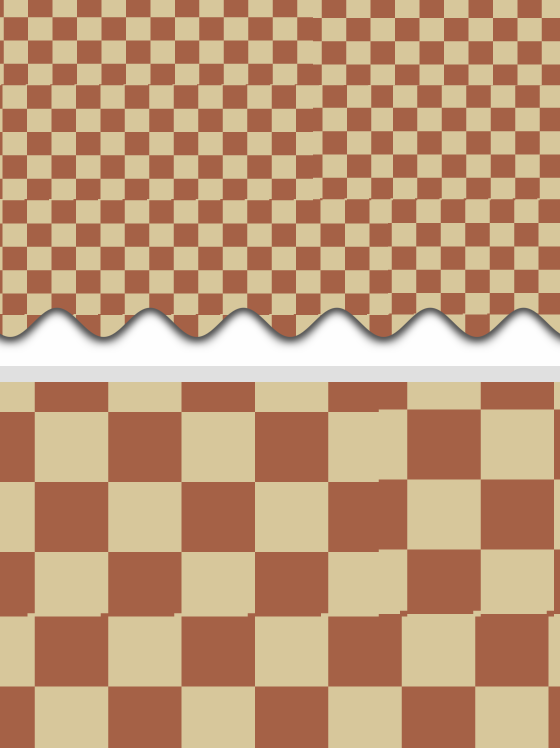
Top, the full canvas; bottom, a detail of the centre.
This pattern is drawn by a Shadertoy shader. Its source:

```glsl
// Two-tone checkered cloth with slightly misaligned patches and a scalloped, shadowed hem.

// Lengths are in check widths, measured from the top left corner.
const float CHECKS_ACROSS = 22.89;
const float CHECK_HEIGHT = 0.954;
const float ROWS_PER_PATCH = 5.0;
const float PATCH_HEIGHT = 4.695;      // a little short of five rows, so the last is clipped
const float PATCH_TOP = -1.207;
const vec2 SEAMS = vec2(12.79, 15.86); // vertical joins between patches
const float SLIVER_HEIGHT = 0.045;     // thin overlap at the foot of each patch
const float SLIVER_SHIFT = 0.1;

const float WAVES_ACROSS = 6.0;
const float WAVE_CREST = 2.325;
const float HEM_LEVEL = 13.175;
const float HEM_AMPLITUDE = 0.596;
const float SHADOW_WIDTH = 0.28;
const float SHADOW_STRENGTH = 0.64;

const vec3 CREAM = vec3(0.843, 0.780, 0.608);
const vec3 RUST = vec3(0.647, 0.380, 0.275);
const vec3 PAPER = vec3(0.996);

const float TAU = 6.28318;
const int SAMPLES = 4;

// Misalignment of each patch: left, middle and right, from top to bottom
const vec2 PATCH_SHIFT[9] = vec2[9](
    vec2(0.149, 0.0), vec2(0.149, 0.03), vec2(0.149, 0.03),
    vec2(0.104, 0.0), vec2(0.179, -0.036), vec2(0.06, -0.036),
    vec2(0.104, 0.0), vec2(0.104, 0.0), vec2(0.015, -0.02));

// 1 on rust checks, 0 on cream ones
float checker(vec2 p) {
    int band = int(clamp(floor((p.y - PATCH_TOP) / PATCH_HEIGHT), 0.0, 2.0));
    int side = int(step(SEAMS.x, p.x) + step(SEAMS.y, p.x));
    p -= PATCH_SHIFT[band * 3 + side];

    float y = (p.y - PATCH_TOP) / PATCH_HEIGHT;
    float inPatch = fract(y) * PATCH_HEIGHT;
    p.x += SLIVER_SHIFT * step(PATCH_HEIGHT - SLIVER_HEIGHT, inPatch);

    float row = floor(y) * ROWS_PER_PATCH + floor(inPatch / CHECK_HEIGHT);
    return 1.0 - mod(row + floor(p.x), 2.0);
}

// Approximate signed distance to the wavy hem, positive below it
float hemDistance(vec2 p) {
    float frequency = TAU * WAVES_ACROSS / CHECKS_ACROSS;
    float phase = (p.x - WAVE_CREST) * frequency;
    float slope = HEM_AMPLITUDE * frequency * sin(phase);
    float hem = HEM_LEVEL - HEM_AMPLITUDE * cos(phase);
    return (p.y - hem) / sqrt(1.0 + slope * slope);
}

void mainImage(out vec4 fragColor, in vec2 fragCoord) {
    float pixel = CHECKS_ACROSS / iResolution.x;
    vec2 p = vec2(fragCoord.x, iResolution.y - fragCoord.y) * pixel;

    // Cloth, supersampled to soften the check edges
    float rust = 0.0;
    for (int j = 0; j < SAMPLES; j++)
        for (int i = 0; i < SAMPLES; i++) {
            vec2 offset = (vec2(i, j) + 0.5) / float(SAMPLES) - 0.5;
            rust += checker(p + offset * pixel);
        }
    vec3 cloth = mix(CREAM, RUST, rust / float(SAMPLES * SAMPLES));

    // Soft shadow falling on the paper below the hem
    float d = hemDistance(p);
    float falloff = max(d, 0.0) / SHADOW_WIDTH;
    vec3 ground = PAPER * (1.0 - SHADOW_STRENGTH * exp(-falloff * falloff));

    float belowHem = smoothstep(-0.7 * pixel, 0.7 * pixel, d);
    fragColor = vec4(mix(cloth, ground, belowHem), 1.0);
}
```
